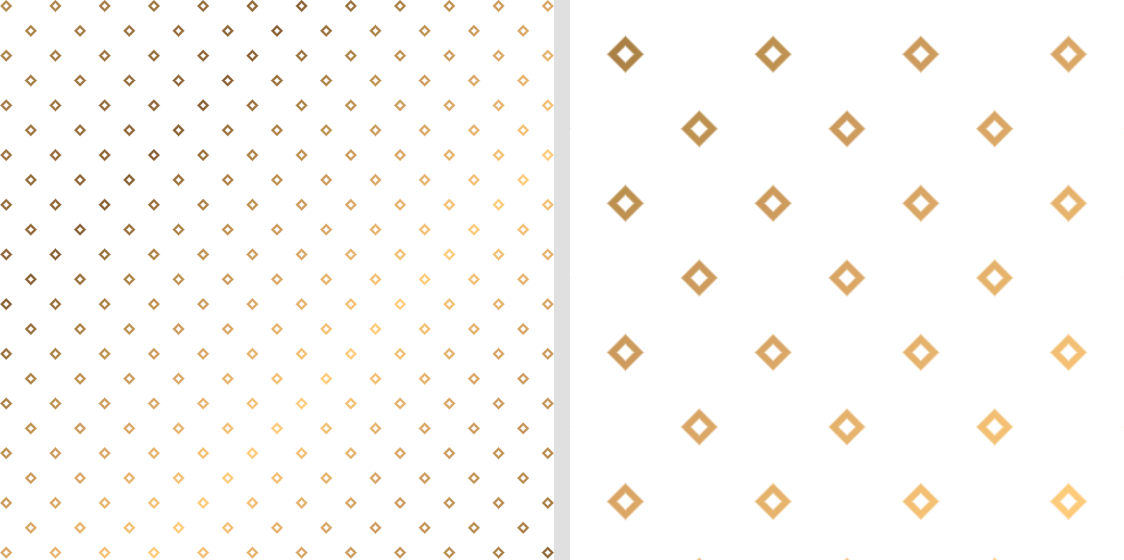
Left, the full canvas; right, a detail of the centre.
This pattern is drawn by a WebGL 2 fragment shader. Its source:

```glsl
#version 300 es
precision highp float;
// Small outlined diamonds on a staggered lattice over white, drawn as two
// interleaved grids of a diamond distance function. The outlines are tinted
// by one diagonal metallic gold gradient that spans the whole canvas.

#define PITCH vec2(0.08887, 0.08874)   // grid spacing, fraction of canvas
#define ORIGIN vec2(0.0112, 0.0132)    // centre of the lower left diamond
#define RADIUS 0.0079                  // centre to corner, mid stroke
#define STROKE 0.0041                  // outline thickness
#define SOFTNESS 0.0018                // minimum edge blur
#define PAPER vec3(1.0)

uniform vec2 u_resolution;
out vec4 fragColor;

// Gold colours in rgb, with their position along the diagonal in w.
const int STOP_COUNT = 8;
const vec4 GOLD_STOPS[STOP_COUNT] = vec4[STOP_COUNT](
    vec4(0.71, 0.55, 0.31, 0.00),
    vec4(0.53, 0.37, 0.20, 0.276),
    vec4(0.73, 0.56, 0.30, 0.40),
    vec4(0.82, 0.62, 0.38, 0.47),
    vec4(1.00, 0.80, 0.48, 0.632),
    vec4(0.82, 0.62, 0.38, 0.79),
    vec4(0.70, 0.53, 0.29, 0.93),
    vec4(0.52, 0.37, 0.20, 1.00));

vec3 goldGradient(float t) {
    vec3 gold = GOLD_STOPS[0].rgb;
    for (int i = 1; i < STOP_COUNT; i++) {
        float start = GOLD_STOPS[i - 1].w;
        float end = GOLD_STOPS[i].w;
        gold = mix(gold, GOLD_STOPS[i].rgb, clamp((t - start) / (end - start), 0.0, 1.0));
    }
    return gold;
}

// Distance to the nearest diamond outline of one grid, in canvas heights.
float diamondGrid(vec2 cell, vec2 cellSize) {
    vec2 p = abs(fract(cell + 0.5) - 0.5) * cellSize;
    return abs(p.x + p.y - RADIUS) * inversesqrt(2.0) - 0.5 * STROKE;
}

void main() {
    vec2 uv = gl_FragCoord.xy / u_resolution;
    vec2 aspect = vec2(u_resolution.x / u_resolution.y, 1.0);

    // Two grids, the second shifted by half a cell
    vec2 cell = (uv - ORIGIN) / PITCH;
    vec2 cellSize = PITCH * aspect;
    float outline = min(diamondGrid(cell, cellSize), diamondGrid(cell + 0.5, cellSize));

    // Soft edge, never thinner than a pixel
    float edge = max(0.5 * SOFTNESS, 0.75 / u_resolution.y);
    float ink = 1.0 - smoothstep(-edge, edge, outline);

    // Gradient runs from the upper left to the lower right corner
    float diagonal = 0.5 * (uv.x + 1.0 - uv.y);
    fragColor = vec4(mix(PAPER, goldGradient(diagonal), ink), 1.0);
}
```
